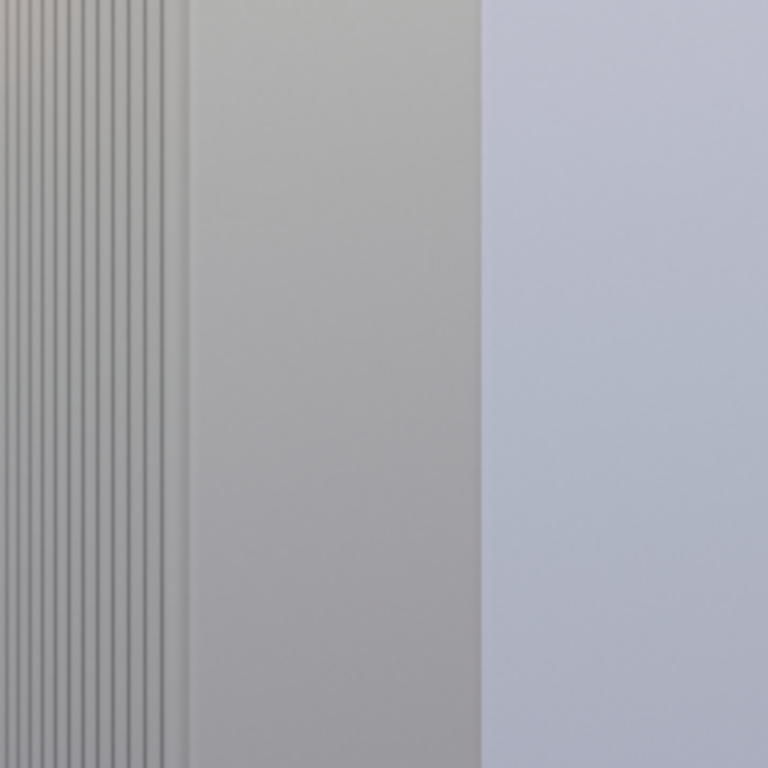
Give the GLSL for this background, as a Shadertoy shader.

```glsl
// Soft grey panels: a ribbed strip, a plain wall and a pale blue pane.

// Layout, in canvas widths from the left
const float WALL_LEFT = 0.2474;
const float PANE_LEFT = 0.6270;
const float RIBS_END = 0.2200;
const float EDGE_SOFTNESS = 0.0030;

// Groove k lies at FIRST_GROOVE + GROOVE_STEP * k + GROOVE_GROWTH * k * k
const float FIRST_GROOVE = 0.0091;
const float GROOVE_STEP = 0.01431;
const float GROOVE_GROWTH = 0.000367;
const float GROOVE_WIDTH = 0.0031;
const float GROOVE_DEPTH = 0.145;

// Colours at the bottom, middle and top of each panel
const vec3 RIB_LOW = vec3(0.592, 0.590, 0.605);
const vec3 RIB_MID = vec3(0.628, 0.630, 0.633);
const vec3 RIB_HIGH = vec3(0.675, 0.670, 0.662);
const vec3 WALL_LOW = vec3(0.605, 0.600, 0.620);
const vec3 WALL_MID = vec3(0.648, 0.644, 0.657);
const vec3 WALL_HIGH = vec3(0.695, 0.697, 0.692);
const vec3 PANE_LOW = vec3(0.668, 0.684, 0.745);
const vec3 PANE_MID = vec3(0.698, 0.720, 0.775);
const vec3 PANE_HIGH = vec3(0.742, 0.748, 0.804);
const vec3 WARM_TINT = vec3(0.028, 0.012, 0.008);

const float GRAIN_CELLS = 180.0;
const float GRAIN_AMOUNT = 0.006;

float hash(vec2 p) {
    vec3 q = fract(vec3(p.xyx) * 0.1031);
    q += dot(q, q.yzx + 33.33);
    return fract((q.x + q.y) * q.z);
}

float valueNoise(vec2 p) {
    vec2 cell = floor(p);
    vec2 f = fract(p);
    f = f * f * (3.0 - 2.0 * f);
    float low = mix(hash(cell), hash(cell + vec2(1.0, 0.0)), f.x);
    float high = mix(hash(cell + vec2(0.0, 1.0)), hash(cell + 1.0), f.x);
    return mix(low, high, f.y);
}

// Gradient through three colours, with the middle one at t = 0.5
vec3 ramp(vec3 low, vec3 mid, vec3 high, float t) {
    t = clamp(t, 0.0, 1.0) * 2.0;
    return t < 1.0 ? mix(low, mid, t) : mix(mid, high, t - 1.0);
}

float softLine(float x, float centre, float width) {
    float d = (x - centre) / width;
    return exp(-d * d);
}

float softEdge(float x, float edge) {
    return smoothstep(edge - EDGE_SOFTNESS, edge + EDGE_SOFTNESS, x);
}

// Distance to the nearest groove of the widening series
float grooveDistance(float x) {
    float root = GROOVE_STEP * GROOVE_STEP + 4.0 * GROOVE_GROWTH * (x - FIRST_GROOVE);
    float k = (sqrt(max(root, 0.0)) - GROOVE_STEP) / (2.0 * GROOVE_GROWTH);
    k = max(floor(k + 0.5), 0.0);
    return x - (FIRST_GROOVE + GROOVE_STEP * k + GROOVE_GROWTH * k * k);
}

vec3 ribbedStrip(vec2 uv) {
    vec3 color = ramp(RIB_LOW, RIB_MID, RIB_HIGH, uv.y);
    color += WARM_TINT * smoothstep(0.8, 1.0, uv.y) * (1.0 - smoothstep(0.0, 0.15, uv.x));
    // Grooves, a little fainter at the far left
    float groove = softLine(grooveDistance(uv.x), 0.0, GROOVE_WIDTH);
    groove *= 1.0 - smoothstep(RIBS_END - 0.004, RIBS_END, uv.x);
    color -= GROOVE_DEPTH * groove * mix(0.75, 1.0, smoothstep(0.0, 0.1, uv.x));
    // Flat border and its shaded seam
    color += 0.018 * smoothstep(0.212, 0.224, uv.x);
    color -= 0.055 * softLine(uv.x, 0.242, 0.009);
    return color;
}

vec3 plainWall(vec2 uv) {
    vec3 color = ramp(WALL_LOW, WALL_MID, WALL_HIGH, uv.y - 0.12 * (uv.x - 0.43));
    color += 0.012 * softLine(uv.x, WALL_LEFT + 0.005, 0.006);
    color += vec3(-0.012, -0.018, -0.012) * softLine(uv.x, PANE_LEFT - 0.004, 0.006);
    return color;
}

vec3 bluePane(vec2 uv) {
    vec3 color = ramp(PANE_LOW, PANE_MID, PANE_HIGH, uv.y - 0.10 * (uv.x - 0.81));
    return color + vec3(0.010, 0.002, 0.010) * softLine(uv.x, PANE_LEFT + 0.004, 0.008);
}

void mainImage(out vec4 fragColor, in vec2 fragCoord) {
    vec2 uv = fragCoord / iResolution.xy;
    vec3 color = mix(ribbedStrip(uv), plainWall(uv), softEdge(uv.x, WALL_LEFT));
    color = mix(color, bluePane(uv), softEdge(uv.x, PANE_LEFT));
    // Faint surface grain
    color += GRAIN_AMOUNT * (valueNoise(uv * GRAIN_CELLS) - 0.5);
    fragColor = vec4(color, 1.0);
}
```
